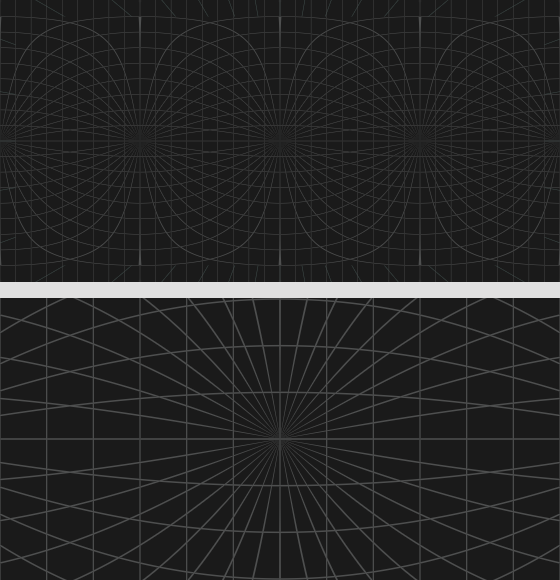
Top, the full canvas; bottom, a detail of the centre.
Give the GLSL for this pattern, as a Shadertoy shader.

```glsl
// Six-point perspective grid unrolled onto an equirectangular sheet, one unit per degree.
// Two families of great circles meet at four vanishing points on the horizon;
// meridians every ten degrees and straight rays in the outer margin complete it.

// Box-filtered coverage of a line, also for lines thinner than a pixel
float stroke(float dist, float width, float pixel) {
    float hi = min(dist + 0.5 * pixel, 0.5 * width);
    float lo = max(dist - 0.5 * pixel, -0.5 * width);
    return clamp((hi - lo) / pixel, 0.0, 1.0);
}

// Distance from a value to the nearest multiple of ten
float toTen(float v) {
    return abs(v - 10.0 * floor(v / 10.0 + 0.5));
}

// Great circles, tilted in steps of ten degrees, through longitudes 0 and 180
float greatCircles(float lon, float lat, float pixel) {
    float sLon = sin(lon), cLon = cos(lon);
    float sLat = sin(lat), cLat = cos(lat);
    float tilt = degrees(atan(sLat, cLat * sLon));

    // Sine of the angle to the vanishing point, squared
    float r2 = max(sLat * sLat + cLat * cLat * sLon * sLon, 1e-6);

    // Slope of the tilt on the sheet and on the sphere
    float sheet = max(length(vec2(sLon, sLat * cLat * cLon)), 1e-5);
    float sphere = length(vec2(sLon, sLat * cLon));
    float dist = toTen(tilt) * r2 / sheet;

    // Lines swell towards the poles, up to 80 degrees, and thin out at the vanishing point
    float swell = abs(lat) < radians(80.0) ? sphere / sheet : 1.0;
    float taper = clamp(0.15 + 2.5 * sqrt(r2), 0.0, 1.0);
    return stroke(dist, 0.32 * swell * taper, pixel);
}

void mainImage(out vec4 fragColor, in vec2 fragCoord) {
    float pixel = 360.0 / iResolution.x;
    vec2 p = (fragCoord - 0.5 * iResolution.xy) * pixel;
    float lon = radians(p.x);
    float lat = radians(clamp(p.y, -89.5, 89.5));

    // Curved families, a quarter turn apart, and the meridians
    float grid = max(greatCircles(lon, lat, pixel),
                     greatCircles(lon + radians(90.0), lat, pixel));
    grid = max(grid, stroke(toTen(p.x), 0.26, pixel));

    // Straight rays from the centre, only in the margin
    float rayDist = radians(toTen(degrees(atan(p.y, p.x)))) * length(p);
    vec2 beyond = abs(p) - vec2(170.0, 80.0);
    float margin = smoothstep(-0.5 * pixel, 0.5 * pixel, max(beyond.x, beyond.y));
    float rays = stroke(rayDist, 0.32, pixel) * margin;

    vec3 color = vec3(0.102);
    color = mix(color, vec3(0.25, 0.31, 0.30), rays);
    color = mix(color, vec3(0.305, 0.31, 0.31), grid);
    fragColor = vec4(color, 1.0);
}
```
